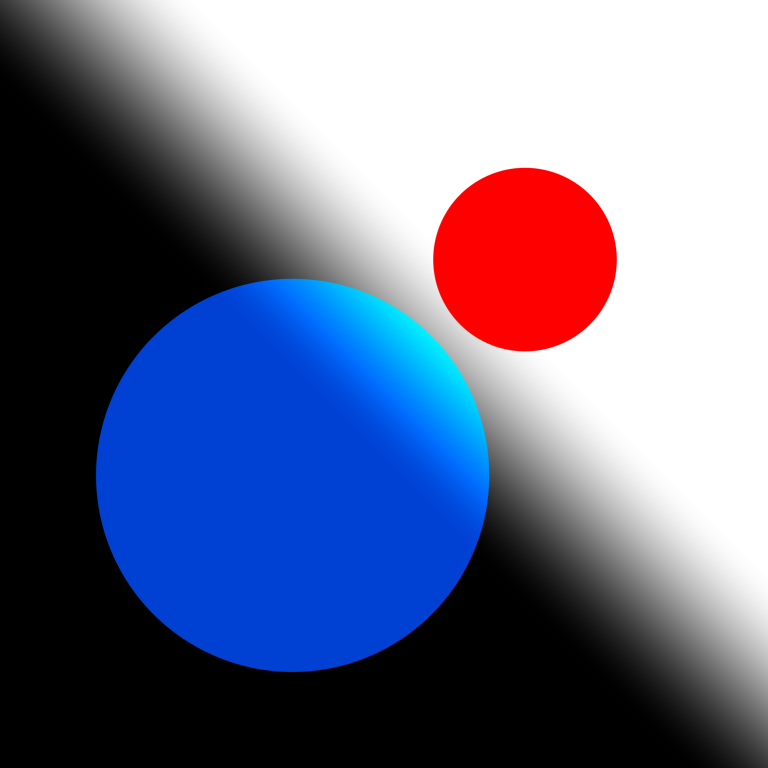
Write a Shadertoy shader that draws this background.

```glsl
// A blue disc and a red disc over a soft diagonal ramp from black to white.

// Diagonal ramp: range of x + y over which darkness turns to light
const float RAMP_START = 0.89;
const float RAMP_END   = 1.26;

// Discs: centre and radius in canvas units
const vec2  BLUE_CENTER = vec2(0.381, 0.381);
const float BLUE_RADIUS = 0.256;
const vec2  RED_CENTER  = vec2(0.6836, 0.662);
const float RED_RADIUS  = 0.1195;

const vec3 BLUE = vec3(0.0, 0.255, 0.83);
const vec3 RED  = vec3(1.0, 0.0, 0.0);
const vec3 BLUE_LIT = vec3(0.0, 1.0, 1.0);  // light the blue disc takes from the ramp

// Antialiased coverage of a disc
float discMask(vec2 p, vec2 center, float radius, float pixel) {
    float dist = length(p - center) - radius;
    return 1.0 - smoothstep(-pixel, pixel, dist);
}

void mainImage(out vec4 fragColor, in vec2 fragCoord) {
    // Square unit canvas, centred in the viewport
    float side = min(iResolution.x, iResolution.y);
    vec2 p = (fragCoord - 0.5 * iResolution.xy) / side + 0.5;
    float pixel = 0.75 / side;

    // Background ramp
    float light = smoothstep(RAMP_START, RAMP_END, p.x + p.y);
    vec3 color = vec3(light);

    // Blue disc, brightened towards cyan by the same ramp
    vec3 litBlue = min(BLUE + BLUE_LIT * light, 1.0);
    color = mix(color, litBlue, discMask(p, BLUE_CENTER, BLUE_RADIUS, pixel));

    // Flat red disc
    color = mix(color, RED, discMask(p, RED_CENTER, RED_RADIUS, pixel));

    fragColor = vec4(color, 1.0);
}
```
